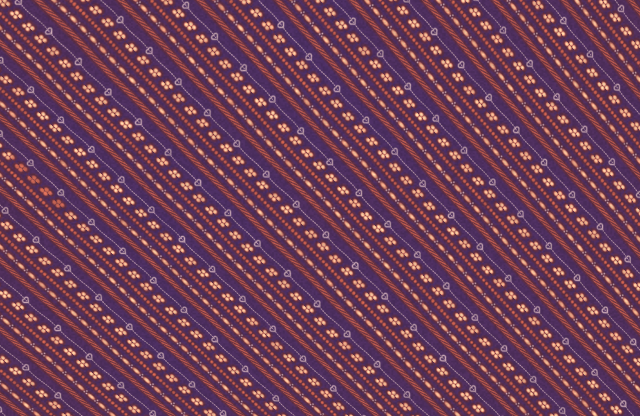
A Shadertoy shader for this pattern:

```glsl
// Block-printed cloth: narrow diagonal stripes on violet, each period holding a
// heart vine, four-petal flowers, a dotted line, lozenges and a braid.
// A rotated, slightly fanned frame is repeated across; each motif repeats along.

const float STRIPE = 0.130;        // width of one period, in canvas heights
const float FAN = 0.085;           // how much the stripes spread along their length
const float SHIFT = 0.036;         // position of the first heart vine
const float TILT = 0.003;          // extra steepness of all stripes
const float HEART_PITCH = 0.1022;
const float HEART_SIZE = 0.0125;
const float FLOWER_PITCH = 0.0415;
const float LOZENGE_PITCH = 0.034;
const float DOT_PITCH = 0.0105;
const float BRAID_PITCH = 0.0155;
const float SOFTNESS = 0.0027;     // half width of an ink edge

const vec3 VIOLET = vec3(0.292, 0.182, 0.385);
const vec3 MAROON = vec3(0.365, 0.180, 0.260);
const vec3 ORANGE = vec3(0.840, 0.400, 0.310);
const vec3 CREAM = vec3(1.000, 0.860, 0.690);
const vec3 THREAD = vec3(0.850, 0.720, 0.740);

float hash(vec2 p) {
    vec3 q = fract(vec3(p.xyx) * 0.1031);
    q += dot(q, q.yzx + 33.33);
    return fract((q.x + q.y) * q.z);
}

float noise(vec2 p) {
    vec2 i = floor(p), f = fract(p);
    f = f * f * (3.0 - 2.0 * f);
    return mix(mix(hash(i), hash(i + vec2(1, 0)), f.x),
               mix(hash(i + vec2(0, 1)), hash(i + vec2(1, 1)), f.x), f.y);
}

// Coverage of a shape from its signed distance
float ink(float d) {
    float w = max(SOFTNESS, 0.75 / iResolution.y);
    return 1.0 - smoothstep(-w, w, d);
}

// Row centred at a fraction of the period: signed offset and stripe number
vec2 row(float phase, float centre) {
    float s = phase - centre + 0.5;
    return vec2((fract(s) - 0.5) * STRIPE, floor(s));
}

// Motif cell along a row: local position and cell number
vec2 cell(float along, float pitch, float stripe) {
    float s = along / pitch + hash(vec2(stripe + 40.0, pitch * 900.0));
    return vec2((fract(s) - 0.5) * pitch, floor(s));
}

float ellipse(vec2 p, vec2 r) {
    return (length(p / r) - 1.0) * min(r.x, r.y);
}

// Heart with its tip at the origin, about one unit tall
float heart(vec2 p) {
    p.x = abs(p.x);
    if (p.x + p.y > 1.0) return length(p - vec2(0.25, 0.75)) - 0.3536;
    float side = length(p - 0.5 * max(p.x + p.y, 0.0));
    return min(length(p - vec2(0.0, 1.0)), side) * sign(p.x - p.y);
}

void mainImage(out vec4 fragColor, in vec2 fragCoord) {
    vec2 uv = (fragCoord - 0.5 * iResolution.xy) / iResolution.y;

    // Diagonal frame, fanned and tightened toward the lower left
    float across = (uv.x + uv.y + 0.271) * (1.0 + FAN * (uv.x - uv.y));
    across += 0.11 * min(across, 0.0) + TILT * (uv.x - uv.y);
    float phase = (across - SHIFT) / (STRIPE * 1.4142);
    float along = (uv.x - uv.y) * 0.7071;
    phase += 0.03 * (noise(uv * 7.0) - 0.5);

    // Flowers: two pairs of petals slipped along the row, some without cream
    vec2 r = row(phase, -0.19);
    vec2 c = cell(along, FLOWER_PITCH, r.y);
    float chance = hash(c.y + vec2(3.0, 17.0) * r.y + 90.0);
    float slipped = c.x - 0.0034 * sign(r.x);
    vec2 corner = abs(vec2(slipped, r.x)) - vec2(0.0054, 0.0043);
    float petal = ellipse(corner, vec2(0.0043, 0.0035));
    float worn = smoothstep(0.11, 0.08, length(uv - vec2(-0.68, 0.05)));
    float cream = ink(petal) * (1.0 - 0.9 * worn) * (0.75 + 0.25 * chance);
    float orange = petal - 0.0013;

    // Dotted line
    r = row(phase, -0.38);
    c = cell(along, DOT_PITCH, r.y);
    float size = 0.0032 + 0.0008 * hash(c.y + vec2(0.0, r.y * 7.0));
    orange = min(orange, length(vec2(c.x, r.x)) - size);

    // Lozenges with clusters of three pale specks between them
    r = row(phase, -0.57);
    c = cell(along, LOZENGE_PITCH, r.y);
    float lozenge = ellipse(vec2(c.x, r.x), vec2(0.0078, 0.0034));
    cream = max(cream, ink(lozenge) * (0.6 + 0.3 * hash(c.yy + r.y * 5.0)));
    orange = min(orange, lozenge - 0.0010);
    vec2 speck = vec2(LOZENGE_PITCH * 0.5 - abs(c.x), r.x);
    float pale = min(length(speck - vec2(0.0, 0.0035)),
                     length(speck - vec2(0.0035, -0.002))) - 0.0016;

    // Braid: long overlapping links, slightly slanted to the row
    r = row(phase, -0.76);
    c = cell(along - 2.5 * r.x, BRAID_PITCH, r.y);
    float links = max(abs(c.x) * 0.37 - 0.0014, abs(r.x) - 0.0046);
    orange = min(orange, links);

    // Heart vine: a beaded, gently waving stem with small outlined hearts
    r = row(phase, 0.0);
    c = cell(along, HEART_PITCH, r.y);
    float stem = abs(r.x + 0.0015 * sin(c.x * 6.2832 / HEART_PITCH)) - 0.0009;
    stem += 0.0006 * (1.0 + sin(along * 1000.0));
    vec2 tip = vec2(r.x, 0.5 * HEART_SIZE - c.x) / HEART_SIZE;
    float outline = abs(heart(tip)) * HEART_SIZE - 0.0014;
    pale = min(pale, min(stem, outline));

    // Cloth: dye bleeding, redder outer areas and weave, then the printed inks
    float bleed = smoothstep(0.0085, 0.0015, orange);
    float blotch = noise(uv * 5.0 + 8.0);
    float outer = smoothstep(0.35, 0.95, length(uv));
    float redness = 0.9 * bleed + 0.18 * blotch + 0.15 * outer;
    vec3 color = mix(VIOLET, MAROON, min(redness, 1.0));
    float wear = 0.8 + 0.2 * noise(uv * 45.0 + 30.0);
    color = mix(color, ORANGE, ink(orange) * wear);
    color = mix(color, CREAM, cream * wear);
    color = mix(color, THREAD, ink(pale) * wear);
    color *= 0.92 + 0.16 * noise(uv * vec2(230.0, 260.0));
    fragColor = vec4(color, 1.0);
}
```
